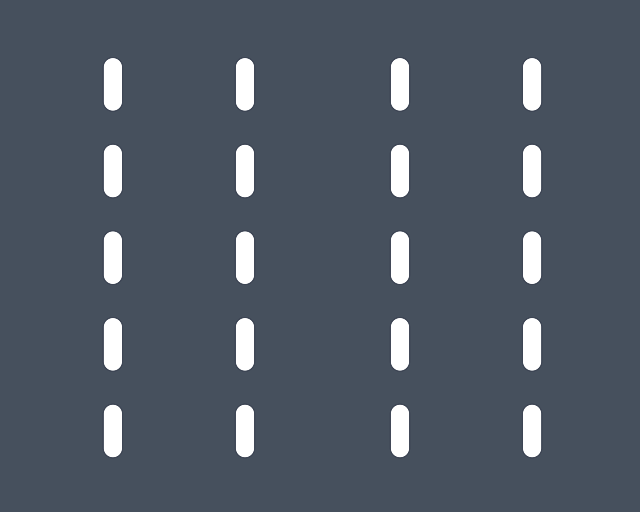
Write a Shadertoy shader that draws this pattern.

```glsl
// Signed distance to an upright capsule centred on the origin
float capsule(vec2 p, float halfSegment, float radius) {
    p.y -= clamp(p.y, -halfSegment, halfSegment);
    return length(p) - radius;
}

void mainImage(out vec4 fragColor, in vec2 fragCoord) {
    // Canvas width is one unit
    float pixel = 1.0 / iResolution.x;
    vec2 p = (fragCoord - iResolution.xy * vec2(0.5039, 0.4967)) * pixel;

    // Mirrored pairs of columns, with a wider gap in the middle
    p.x = abs(abs(p.x) - 0.2243) - 0.1032;

    // Five evenly spaced rows
    float rowPitch = 0.1354;
    p.y -= rowPitch * clamp(round(p.y / rowPitch), -2.0, 2.0);

    float dist = capsule(p, 0.0268, 0.0142);
    float dash = smoothstep(0.5 * pixel, -0.5 * pixel, dist);

    // Faint dark rim hugging each dash
    float rim = 1.0 - smoothstep(0.0005, 0.0014, abs(dist - 0.0012));

    vec3 color = mix(vec3(0.273, 0.312, 0.364), vec3(0.24, 0.27, 0.33), rim);
    color = mix(color, vec3(1.0), dash);
    fragColor = vec4(color, 1.0);
}
```
